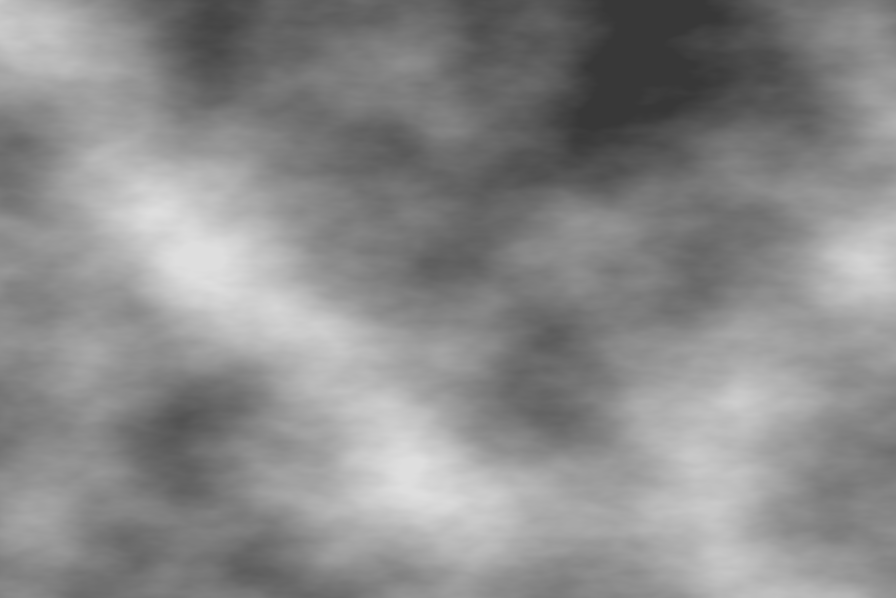
Reproduce this texture procedurally as a Shadertoy shader.

```glsl
// Soft grey clouds: drifting gradient noise over a bright diagonal bank and dark upper sky.

vec2 gradientAt(vec2 cell) {
    float angle = 6.2832 * fract(sin(dot(cell, vec2(127.1, 311.7))) * 43758.55);
    return vec2(cos(angle), sin(angle));
}

float gradientNoise(vec2 p) {
    vec2 cell = floor(p), f = p - cell;
    vec2 fade = f * f * f * (f * (f * 6.0 - 15.0) + 10.0);
    vec2 e = vec2(1.0, 0.0);
    float low = mix(dot(gradientAt(cell), f),
                    dot(gradientAt(cell + e.xy), f - e.xy), fade.x);
    float high = mix(dot(gradientAt(cell + e.yx), f - e.yx),
                     dot(gradientAt(cell + e.xx), f - e.xx), fade.x);
    return mix(low, high, fade.y);
}

// Finer octaves grow flatter, which leaves faint horizontal wisps.
float cloudNoise(vec2 p) {
    float sum = 0.0, amplitude = 1.0;
    p *= vec2(2.4, 2.8);
    for (int octave = 0; octave < 6; octave++) {
        sum += amplitude * gradientNoise(p);
        p = p * vec2(1.8, 2.15) + vec2(17.3, 9.1);
        amplitude *= 0.5;
    }
    return sum;
}

float softBlob(vec2 p, vec2 center, float radius) {
    vec2 d = (p - center) / radius;
    return exp(-dot(d, d));
}

// Broad light and shade, in units of the canvas height.
float broadShade(vec2 p) {
    float diagonal = (p.x + p.y - 0.95) / 1.414;
    float bank = exp(-diagonal * diagonal / 0.018) * (1.0 - smoothstep(0.55, 0.95, p.x));
    float darkSky = smoothstep(0.0, 0.3, p.x + p.y - 1.0) * smoothstep(0.55, 0.95, p.y);
    return 0.2 * bank - 0.22 * darkSky
         - 0.16 * softBlob(p, vec2(0.94, 0.47), 0.16)
         - 0.15 * softBlob(p, vec2(0.2, 0.06), 0.25)
         + 0.1 * softBlob(p, vec2(1.2, 0.12), 0.3);
}

void mainImage(out vec4 fragColor, in vec2 fragCoord) {
    vec2 p = fragCoord / iResolution.y;
    float grey = 0.555 + broadShade(p) + 0.36 * cloudNoise(p + vec2(3.7, 1.9));
    fragColor = vec4(vec3(clamp(grey, 0.22, 0.87)), 1.0);
}
```
